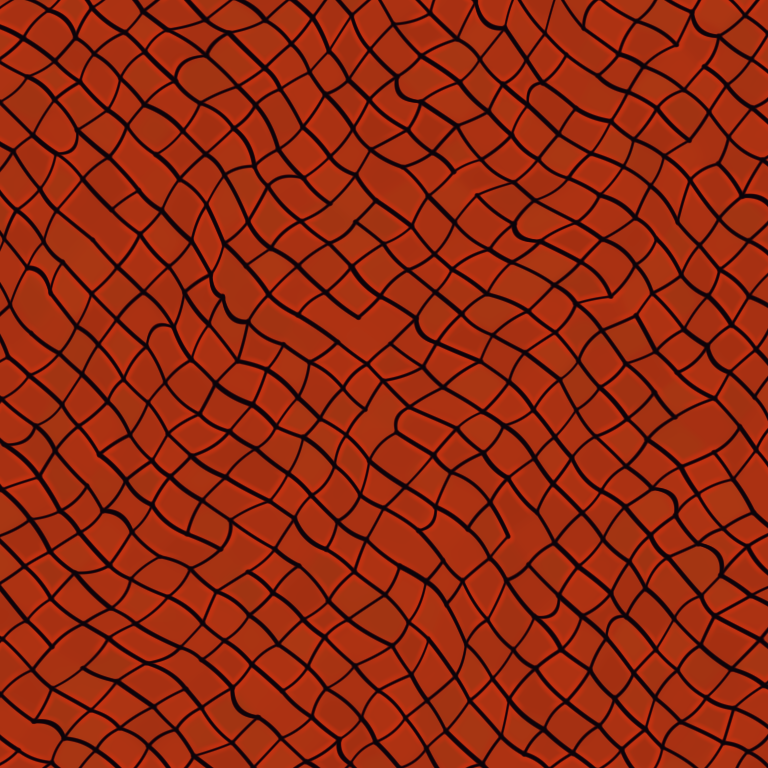
Write a three.js fragment shader that draws this texture.

```glsl
// Rust-red skin split into irregular diamonds by a net of dark cracks.
// A tilted, sine-warped lattice has jittered nodes; bowed segments join them,
// thick along one diagonal and thin along the other, blended at the crossings.

#define CELLS vec2(21.0, 22.5)
#define TILT 0.75
#define JITTER vec2(0.21, 0.13)
#define BOW 0.075
#define LONG_WIDTH 0.053
#define CROSS_WIDTH 0.032
#define SOFTNESS 0.032
#define NODE_BLEND 0.045
#define MISSING 0.05
#define HOOKS 0.035

varying vec2 vUv;

const vec3 INK = vec3(0.045, 0.016, 0.038);
const vec3 MAROON = vec3(0.19, 0.022, 0.04);
const vec3 RUST = vec3(0.66, 0.19, 0.07);
const vec3 OCHRE = vec3(0.645, 0.225, 0.075);
const vec3 BRIGHT = vec3(0.76, 0.195, 0.065);

vec2 hash2(vec2 p) {
  vec3 q = fract(vec3(p.xyx) * vec3(0.1031, 0.1030, 0.0973));
  q += dot(q, q.yzx + 33.33);
  return fract((q.xx + q.yz) * q.zy);
}

float smoothMin(float a, float b, float k) {
  float h = max(k - abs(a - b), 0.0) / k;
  return min(a, b) - h * h * k * 0.25;
}

// Layered sines bend the straight lattice into wandering rows.
vec2 warp(vec2 q) {
  q += 0.32 * sin(q.yx * 0.43 + vec2(0.7, 2.9));
  q += 0.13 * sin(q.yx * 1.07 + q * 0.31 + vec2(4.1, 1.3));
  return q;
}

vec2 node(vec2 id) {
  return id + (hash2(id) * 2.0 - 1.0) * JITTER;
}

// Distance to the outline of a bowed segment with a random width.
float crack(vec2 p, vec2 a, vec2 b, float halfWidth, vec2 rnd) {
  vec2 ab = b - a;
  float h = clamp(dot(p - a, ab) / dot(ab, ab), 0.0, 1.0);
  float hook = step(1.0 - HOOKS, rnd.x);
  float bow = (rnd.y * 2.0 - 1.0) * BOW * (1.0 + 3.0 * hook);
  vec2 onCurve = a + ab * h + vec2(-ab.y, ab.x) * bow * 4.0 * h * (1.0 - h);
  float width = halfWidth * (0.78 + 0.44 * fract(rnd.x * 7.3) + 0.4 * hook);
  return length(p - onCurve) - width;
}

void main() {
  float c = cos(TILT), s = sin(TILT);
  vec2 p = warp(mat2(c, s, -s, c) * vUv * CELLS.y * vec2(1.0) * 1.0);
  p.x *= CELLS.x / CELLS.y;
  vec2 base = floor(p);

  // Gather the cracks and a soft cellular tint around this point.
  float d = 1.0;
  vec2 tint = vec2(0.0);
  float total = 0.0;
  for (int j = -1; j <= 2; j++) {
    for (int i = -1; i <= 2; i++) {
      vec2 id = base + vec2(float(i), float(j));
      vec2 a = node(id);
      vec2 longRnd = hash2(id + 57.0);
      vec2 crossRnd = hash2(id + 131.0);
      float longLine = crack(p, a, node(id + vec2(1.0, 0.0)), LONG_WIDTH, longRnd);
      float crossLine = crack(p, a, node(id + vec2(0.0, 1.0)), CROSS_WIDTH, crossRnd);
      longLine += step(longRnd.x, MISSING * 0.3);
      crossLine += step(crossRnd.x, MISSING);
      d = smoothMin(d, longLine, NODE_BLEND);
      d = smoothMin(d, crossLine, NODE_BLEND);

      vec2 toCentre = p - a - 0.5;
      float weight = exp(-7.0 * dot(toCentre, toCentre));
      tint += weight * hash2(id + 211.0);
      total += weight;
    }
  }
  tint /= total;

  // Cell faces: quiet tone shifts and a brighter red rim on some sides.
  float cloud = 0.5 + 0.25 * sin(p.x * 2.3 + 1.7 * sin(p.y * 1.3))
                    + 0.25 * sin(p.y * 2.9 - 1.4 * sin(p.x * 1.7));
  vec3 color = mix(RUST, OCHRE, 0.55 * smoothstep(0.45, 0.9, tint.x));
  color *= 0.965 + 0.07 * tint.y;
  float rim = 1.0 - smoothstep(0.05, 0.2, d);
  color = mix(color, BRIGHT, rim * smoothstep(0.3, 0.75, cloud));

  // Cracks: a maroon edge around a nearly black core.
  color = mix(MAROON, color, smoothstep(-0.4 * SOFTNESS, SOFTNESS, d));
  color = mix(INK, color, smoothstep(-SOFTNESS, 0.0, d));
  gl_FragColor = vec4(color, 1.0);
}
```
